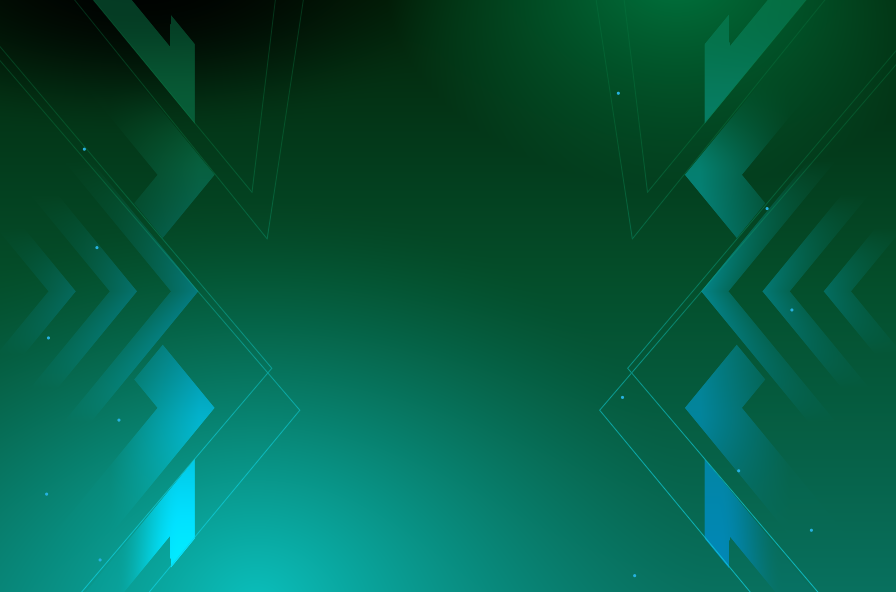
A Shadertoy shader for this background:

```glsl
// Dark green to teal backdrop with soft glows, and mirrored arrow shapes,
// chevrons, hairlines and sparks along both sides. Shapes are drawn in one
// folded quadrant, bounded by slanted half planes with smooth edges.

const vec2 CANVAS = vec2(7.68, 5.08);   // design units, y runs downwards
const float MIRROR_SUM = 7.71;          // left x + right x of mirrored parts
const float FOLD_Y = 2.50;              // height of the chevron tips
const float SLANT = 0.82;               // horizontal run per unit of height
const float BAND_WIDTH = 0.235;
const float LINE_HALF = 0.002;
const float SPARK_RADIUS = 0.013;

const vec3 BASE_TOP = vec3(0.01, 0.14, 0.035);
const vec3 BASE_MID = vec3(0.015, 0.305, 0.165);
const vec3 BASE_LOW = vec3(0.03, 0.44, 0.37);
const vec3 GLOW_TEAL = vec3(0.04, 0.75, 0.74);
const vec3 GLOW_GREEN = vec3(0.00, 0.45, 0.24);
const vec3 LEFT_TOP = vec3(0.03, 0.38, 0.23);
const vec3 LEFT_LOW = vec3(0.00, 0.95, 1.08);
const vec3 RIGHT_TOP = vec3(0.03, 0.50, 0.33);
const vec3 RIGHT_LOW = vec3(0.00, 0.54, 0.76);
const vec3 LINE_TOP = vec3(0.03, 0.48, 0.26);
const vec3 LINE_LOW = vec3(0.06, 0.82, 0.88);
const vec3 SPARK = vec3(0.15, 0.70, 0.88);

float pixelSize;

// Smooth coverage of the half plane where d > 0
float inside(float d) {
    return smoothstep(-0.6 * pixelSize, 0.6 * pixelSize, d);
}

float ellipseDist(vec2 p, vec2 center, vec2 radii) {
    return length((p - center) / radii);
}

float hairline(vec2 p, vec2 a, vec2 b) {
    vec2 ab = b - a;
    float d = length(p - a - ab * clamp(dot(p - a, ab) / dot(ab, ab), 0.0, 1.0));
    return 1.0 - smoothstep(LINE_HALF - 0.6 * pixelSize, LINE_HALF + 0.9 * pixelSize, d);
}

// Two strokes meeting at a corner
float bentLine(vec2 p, vec2 a, vec2 corner, vec2 b) {
    return max(hairline(p, a, corner), hairline(p, corner, b));
}

float spark(vec2 p, vec2 center) {
    return inside(SPARK_RADIUS - length(p - center));
}

vec3 backdrop(vec2 p) {
    vec3 col = mix(BASE_TOP, BASE_MID, clamp(p.y / 2.4, 0.0, 1.0));
    col = mix(col, BASE_LOW, clamp((p.y - 2.4) / 2.68, 0.0, 1.0));
    float shade = ellipseDist(p, vec2(1.2, -0.2), vec2(3.0, 1.4));
    col *= 1.0 - 0.92 * (1.0 - smoothstep(0.1, 1.0, shade));
    float green = ellipseDist(p, vec2(5.8, -0.2), vec2(2.5, 1.8));
    col = mix(col, GLOW_GREEN, max(1.0 - green, 0.0));
    float teal = ellipseDist(p, vec2(2.2, 5.2), vec2(3.9, 3.5));
    return mix(col, GLOW_TEAL, pow(max(1.0 - teal, 0.0), 1.55));
}

// Opacity of all filled shapes; q is folded, with q.y = 0 at the tips
float arrowShapes(vec2 q, float isTop) {
    float slope = q.x + SLANT * q.y;
    float cover = 0.0;

    // Nested chevrons, brighter at the outer edge, fainter towards the side
    for (int i = 0; i < 3; i++) {
        float n = float(i);
        float across = slope - 1.70 + 0.525 * n + BAND_WIDTH;
        float band = inside(BAND_WIDTH - across) * inside(across);
        float fade = clamp(1.0 - q.y / (1.12 - 0.29 * n), 0.0, 1.0);
        float edge = mix(0.5, 1.0, clamp(across / BAND_WIDTH, 0.0, 1.0));
        cover = max(cover, band * fade * edge * (1.0 - 0.22 * n));
    }

    // Broad chevron, cut on its inner leg and fading away from its tip
    float bent = q.x + SLANT * abs(q.y - 1.0);
    float broad = inside(1.84 - bent) * inside(bent - 1.35) * inside(slope - 1.77);
    broad *= 1.0 - smoothstep(0.0, mix(1.25, 0.9, isTop), q.y - 1.0);
    cover = max(cover, broad * clamp((q.x - 0.9) / 0.85, 0.05, 0.95));

    // Notched arrow near the borders; the lower one fades outwards
    float notch = mix(3.18, 3.41, inside(q.x - 1.46));
    float arrow = inside(1.67 - q.x) * inside(slope - 2.85) * inside(notch - slope);
    float lowFade = mix(0.05, 0.95, smoothstep(1.0, 1.55, q.x));
    float topFade = mix(0.9, 0.6, smoothstep(1.5, 2.4, q.y));
    return max(cover, arrow * mix(lowFade, topFade, isTop));
}

float hairlines(vec2 m) {
    float v = bentLine(m, vec2(2.60, 0.0), vec2(2.29, 2.05), vec2(0.64, 0.0));
    v = max(v, bentLine(m, vec2(2.36, 0.0), vec2(2.16, 1.65), vec2(0.80, 0.0)));
    v = max(v, bentLine(m, vec2(0.0, 0.40), vec2(2.33, 3.16), vec2(0.70, 5.08)));
    return max(v, bentLine(m, vec2(0.0, 0.52), vec2(2.57, 3.52), vec2(1.28, 5.08)));
}

// Sparks wander down each side on a sine path
float sparks(vec2 p) {
    float light = 0.0;
    for (int i = 0; i < 7; i++) {
        float n = float(i);
        vec2 left = vec2(0.69 + 0.33 * sin(2.6 * n + 0.1), 1.28 + 0.88 * n - 0.035 * n * n);
        vec2 right = vec2(6.2 + 0.9 * sin(2.0 * n - 1.57), 0.80 + 1.05 * n - 0.06 * n * n);
        light += spark(p, left) + spark(p, right);
    }
    return min(light, 1.0);
}

void mainImage(out vec4 fragColor, in vec2 fragCoord) {
    vec2 uv = fragCoord / iResolution.xy;
    vec2 p = vec2(uv.x, 1.0 - uv.y) * CANVAS;
    pixelSize = CANVAS.y / iResolution.y;
    vec2 mirrored = vec2(min(p.x, MIRROR_SUM - p.x), p.y);
    vec2 folded = vec2(mirrored.x, abs(p.y - FOLD_Y));
    float depth = p.y / CANVAS.y;

    // Filled shapes: each side has its own gradient; blue rises before green
    float rise = smoothstep(0.2, 1.0, depth);
    vec3 leftFill = mix(LEFT_TOP, LEFT_LOW, vec3(rise, pow(rise, 1.5), rise));
    vec3 rightFill = mix(RIGHT_TOP, RIGHT_LOW, depth);
    vec3 fill = mix(leftFill, rightFill, step(0.5 * MIRROR_SUM, p.x));
    vec3 col = mix(backdrop(p), fill, arrowShapes(folded, step(p.y, FOLD_Y)));

    // Hairlines brighten downwards, sparks lie on top
    vec3 lineColor = mix(LINE_TOP, LINE_LOW, smoothstep(0.2, 0.8, depth));
    col = mix(col, lineColor, hairlines(mirrored) * mix(0.4, 0.9, depth));
    col = mix(col, SPARK, sparks(p));
    fragColor = vec4(clamp(col, 0.0, 1.0), 1.0);
}
```
